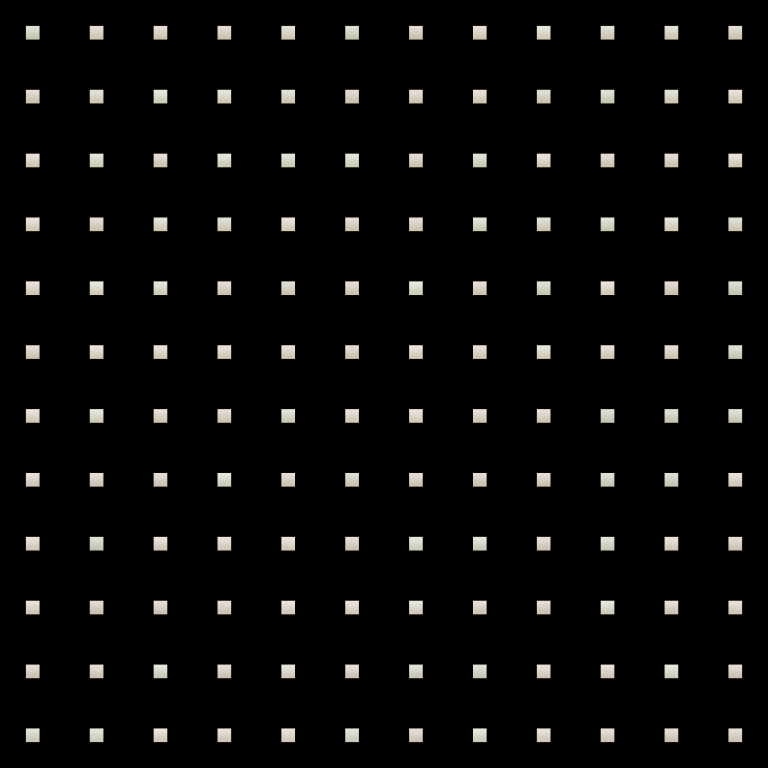
A Shadertoy shader for this pattern:

```glsl
// A 12 by 12 grid of small ivory squares on black, centred on the canvas.
// Each square is a box distance per cell, shaded lighter toward its top,
// with a slight hashed tint per square and faint gradient-noise mottling.

const float COUNT = 12.0;
const float PITCH = 0.08316;
const float HALF_SIDE = 0.0089;
const vec3 IVORY_TOP = vec3(0.90, 0.885, 0.835);
const vec3 IVORY_BOTTOM = vec3(0.80, 0.775, 0.705);

float hash(vec2 p) {
    vec3 q = fract(vec3(p.xyx) * 0.1031);
    q += dot(q, q.yzx + 33.33);
    return fract((q.x + q.y) * q.z);
}

vec2 gradient(vec2 corner) {
    float angle = 6.2832 * hash(corner);
    return vec2(cos(angle), sin(angle));
}

float gradientNoise(vec2 p) {
    vec2 i = floor(p);
    vec2 f = p - i;
    vec2 u = f * f * f * (f * (f * 6.0 - 15.0) + 10.0);
    vec2 e = vec2(1.0, 0.0);
    float a = dot(gradient(i), f);
    float b = dot(gradient(i + e.xy), f - e.xy);
    float c = dot(gradient(i + e.yx), f - e.yx);
    float d = dot(gradient(i + e.xx), f - e.xx);
    return mix(mix(a, b, u.x), mix(c, d, u.x), u.y);
}

// Area of a pixel covered by an axis-aligned square
float squareCoverage(vec2 p, float halfSide, float pixel) {
    vec2 cover = clamp((halfSide - abs(p)) / pixel + 0.5, 0.0, 1.0);
    return cover.x * cover.y;
}

// Vertical ivory gradient with per-square tint and mottling
vec3 ivory(vec2 local, vec2 cell, float halfSide) {
    float height = clamp(0.5 + 0.5 * local.y / halfSide, 0.0, 1.0);
    vec3 color = mix(IVORY_BOTTOM, IVORY_TOP, smoothstep(0.0, 1.0, height));
    float warmth = hash(cell + 17.0) - 0.5;
    float brightness = hash(cell + 53.0) - 0.5;
    color += warmth * vec3(0.02, -0.02, -0.01) + brightness * 0.035;
    return color + 0.02 * gradientNoise(local / halfSide * 2.0 + cell * 9.0);
}

void mainImage(out vec4 fragColor, in vec2 fragCoord) {
    float side = min(iResolution.x, iResolution.y);
    vec2 uv = (fragCoord - 0.5 * iResolution.xy) / side;

    // Cell index and position relative to the cell centre
    vec2 grid = uv / PITCH + 0.5 * COUNT;
    vec2 cell = floor(grid);
    vec2 local = (fract(grid) - 0.5) * PITCH;

    // Keep only the cells of the centred grid
    vec2 inside = step(vec2(0.0), cell) * step(cell, vec2(COUNT - 1.0));
    float mask = squareCoverage(local, HALF_SIDE, 1.0 / side) * inside.x * inside.y;
    fragColor = vec4(ivory(local, cell, HALF_SIDE) * mask, 1.0);
}
```
